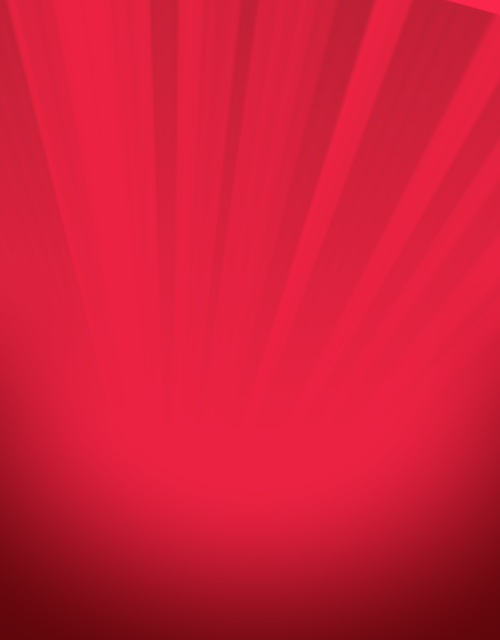
A Shadertoy shader for this background:

```glsl
// Crimson light rays fanning upward from a point near the lower edge.
// Rays are bands of ray slope with soft edges, fading toward the source;
// an elliptical falloff then darkens the lower corners and bottom edge.

// Each stop: slope where a band begins, and how dark that band is.
const vec2 BANDS[23] = vec2[23](
    vec2(-0.252, 0.12), vec2(-0.238, 0.38), vec2(-0.18, 0.0), vec2(-0.095, 0.2),
    vec2(-0.032, 0.75), vec2(0.012, 0.2), vec2(0.05, 0.45), vec2(0.108, 0.9),
    vec2(0.135, 0.42), vec2(0.225, 0.62), vec2(0.256, 0.98), vec2(0.315, 0.03),
    vec2(0.345, 0.22), vec2(0.372, 0.92), vec2(0.51, 0.12), vec2(0.575, 0.8),
    vec2(0.645, 0.22), vec2(0.70, 0.75), vec2(0.79, 0.15), vec2(0.89, 0.65),
    vec2(0.93, 0.12), vec2(1.03, 0.6), vec2(1.10, 0.2));

float rayDarkness(float slope) {
    float softness = 0.004 + 0.016 * slope * slope;
    float darkness = 0.88;
    for (int i = 0; i < 23; i++) {
        float edge = BANDS[i].x;
        darkness = mix(darkness, BANDS[i].y,
                       smoothstep(edge - softness, edge + softness, slope));
    }
    // Faint streaks inside the bands
    float streaks = sin(slope * 173.0) + sin(slope * 291.0 + 1.7) * sin(slope * 67.0);
    return clamp(darkness + 0.04 * streaks, 0.0, 1.0);
}

void mainImage(out vec4 fragColor, in vec2 fragCoord) {
    vec2 p = fragCoord / iResolution.y;
    p.x *= 0.78125 * iResolution.y / iResolution.x;

    // Rays, strongest along the top
    vec2 fromSource = p - vec2(0.267, -0.016);
    float slope = fromSource.x / fromSource.y;
    float rayFade = clamp((p.y - 0.31) / 0.69, 0.0, 1.0);
    vec3 color = mix(vec3(0.925, 0.135, 0.262), vec3(0.74, 0.125, 0.21),
                     rayDarkness(slope) * rayFade);

    // Dark falloff around the lower glow
    vec2 fromGlow = (p - vec2(0.397, 0.453)) / vec2(0.52, 0.443);
    float falloff = length(vec2(fromGlow.x, min(fromGlow.y, 0.0)));
    float shade = smoothstep(0.45, 1.25, falloff) * (1.0 - smoothstep(0.33, 0.60, p.y));
    color = mix(color, vec3(0.38, 0.025, 0.045), shade);

    // Bright sliver in the upper right corner
    float sliver = p.y - 1.0 + 0.277 * (p.x - 0.697);
    color = mix(color, vec3(0.98, 0.15, 0.30), smoothstep(-0.002, 0.002, sliver));

    fragColor = vec4(color, 1.0);
}
```
